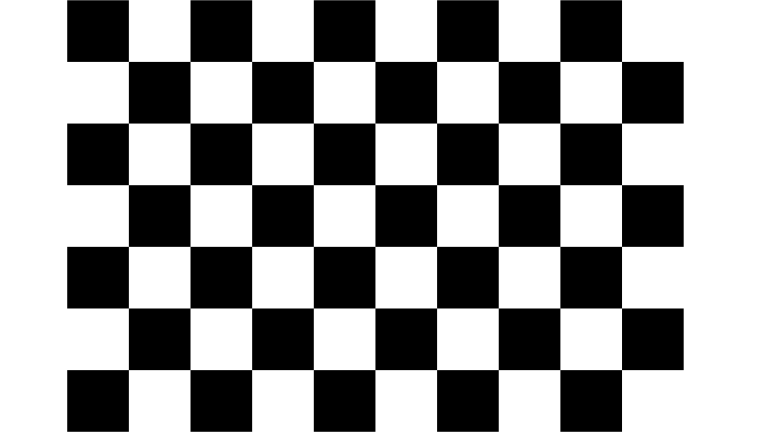
Write a Shadertoy shader that draws this pattern.

```glsl
#define GRID vec2(10.0, 7.0)         // squares across and down
#define CELL 0.1427                  // square side, in canvas heights
#define CORNER vec2(0.1556, 0.0005)  // lower left corner of the board
#define PAPER vec3(1.0)
#define INK vec3(0.0)

// Integral of a square wave that is +1 on even cells and -1 on odd cells
vec2 squareWaveIntegral(vec2 x) {
    return 1.0 - abs(mod(x, 2.0) - 1.0);
}

// Exact share of a box of the given width covered by the dark squares
float checkerCoverage(vec2 center, float width) {
    // Clip the box to the board
    vec2 lo = clamp(center - 0.5 * width, vec2(0.0), GRID);
    vec2 hi = clamp(center + 0.5 * width, vec2(0.0), GRID);

    vec2 inside = (hi - lo) / width;
    vec2 wave = (squareWaveIntegral(hi) - squareWaveIntegral(lo)) / width;
    return 0.5 * (inside.x * inside.y + wave.x * wave.y);
}

void mainImage(out vec4 fragColor, in vec2 fragCoord) {
    // Board coordinates: one unit per square
    vec2 board = (fragCoord / iResolution.y - CORNER) / CELL;
    float pixelWidth = 1.0 / (iResolution.y * CELL);

    float coverage = checkerCoverage(board, pixelWidth);
    fragColor = vec4(mix(PAPER, INK, coverage), 1.0);
}
```
